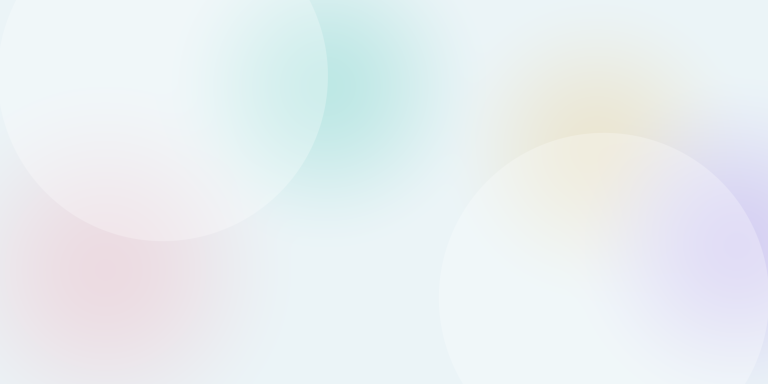
A Shadertoy shader for this background:

```glsl
// Soft pastel backdrop: four blurred colour glows on a pale blue-white base,
// overlaid by two large translucent white discs cut by the canvas edges.
// Glows are smooth radial falloffs; discs are antialiased circle distances.

#define BASE_COLOR vec3(0.922, 0.957, 0.969)
#define TEAL       vec3(0.745, 0.908, 0.898)
#define PINK       vec3(0.925, 0.860, 0.885)
#define YELLOW     vec3(0.922, 0.902, 0.825)
#define LAVENDER   vec3(0.840, 0.818, 0.950)
#define DISC_RADIUS  0.430
#define DISC_OPACITY 0.27

// Blend in a colour that fades smoothly from the centre to the radius.
vec3 addGlow(vec3 color, vec2 p, vec2 center, float radius, vec3 tint) {
    float strength = 1.0 - smoothstep(0.0, radius, length(p - center));
    return mix(color, tint, strength);
}

// Lay a translucent white disc over the colour.
vec3 addDisc(vec3 color, vec2 p, vec2 center) {
    float edge = 0.75 / iResolution.y;
    float dist = length(p - center) - DISC_RADIUS;
    float coverage = 1.0 - smoothstep(-edge, edge, dist);
    return mix(color, vec3(1.0), DISC_OPACITY * coverage);
}

void mainImage(out vec4 fragColor, in vec2 fragCoord) {
    // Canvas height is one unit; the width spans two.
    vec2 p = fragCoord / iResolution.y;

    // Blurred glows
    vec3 color = BASE_COLOR;
    color = addGlow(color, p, vec2(0.850, 0.775), 0.45, TEAL);
    color = addGlow(color, p, vec2(0.275, 0.297), 0.53, PINK);
    color = addGlow(color, p, vec2(1.555, 0.610), 0.43, YELLOW);
    color = addGlow(color, p, vec2(1.920, 0.360), 0.47, LAVENDER);

    // Translucent discs
    color = addDisc(color, p, vec2(0.424, 0.802));
    color = addDisc(color, p, vec2(1.573, 0.224));

    fragColor = vec4(color, 1.0);
}
```
